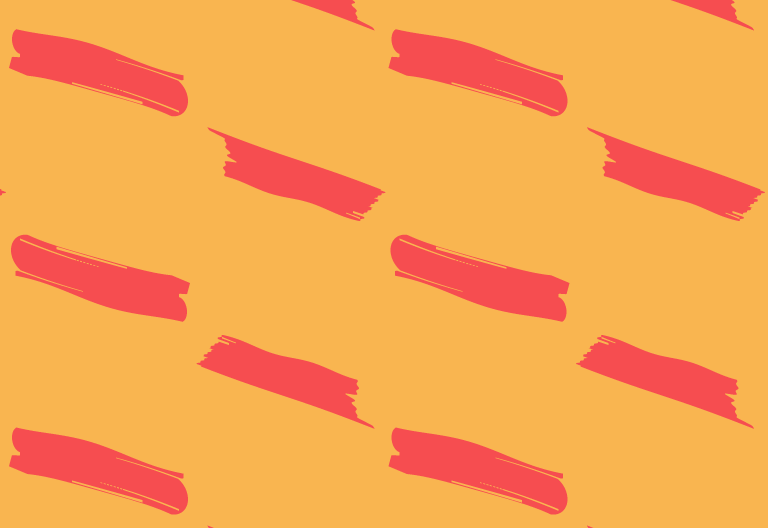
Give the GLSL for this pattern, as a WebGL 2 fragment shader.

```glsl
#version 300 es
precision highp float;

// Dry-brush strokes in a staggered repeat on a flat ground. Two stroke shapes
// are bounded by edge and end curves in sheared axes, cut by tapering bristle
// gaps, and each is repeated with a half-turned partner; edges are supersampled.

uniform vec2 u_resolution;
out vec4 outColor;

const vec3 GROUND = vec3(0.978, 0.710, 0.312);
const vec3 PAINT = vec3(0.965, 0.302, 0.312);

// Lengths are in design units: the canvas is UNITS high, y points down.
const float UNITS = 528.0;
const vec2 PERIOD = vec2(379.5, 398.3);
const vec2 ROUND_CENTER = vec2(99.0, 72.0);
const vec2 ROUND_PARTNER = vec2(100.0, 279.0);
const vec2 RAGGED_CENTER = vec2(297.0, 175.0);
const vec2 RAGGED_PARTNER = vec2(285.0, 381.0);
const float ROUND_SLOPE = 0.28;
const float RAGGED_SLOPE = 0.36;
const float TOOTH_PERIOD = 10.2;
const float TOOTH_DEPTH = 4.5;
const int SAMPLES = 4;

// Half-ellipse profile, 1 at the middle and 0 beyond the radius.
float lobe(float v, float middle, float radius) {
  float t = (v - middle) / radius;
  return sqrt(max(0.0, 1.0 - t * t));
}

float bump(float v, float middle, float radius) {
  float t = (v - middle) / radius;
  return exp(-t * t);
}

// Bristle gap over span.x..span.y that bends and widens along its length.
bool gap(vec2 p, vec2 span, float start, float bend, vec2 halfWidth) {
  float t = (p.x - span.x) / (span.y - span.x);
  float center = start + bend * t * t;
  return t > 0.0 && t < 1.0 && abs(p.y - center) < mix(halfWidth.x, halfWidth.y, t);
}

bool within(vec2 p, float left, float right, float top, float bottom) {
  return p.x > left && p.x < right && p.y > top && p.y < bottom;
}

// Stroke with soft, rounded ends and long gaps.
bool roundStroke(vec2 q) {
  vec2 p = vec2(q.x, q.y - ROUND_SLOPE * q.x);
  float top = -22.8 - 3.3 * cos((p.x + 12.0) * 0.04);
  float bottom = min(20.5 + 3.0 * pow(abs(p.x) / 70.0, 4.0), 21.2 + 0.14 * (p.x + 90.0));
  float foot = smoothstep(7.0, 9.5, p.y) * (8.0 + 0.25 * (p.y - 9.0));
  float left = -79.0 - max(8.0 * lobe(p.y, -8.5, 12.5), foot);
  float right = 70.0 + 19.0 * lobe(p.y, 4.0, 20.0);
  right = max(right, 84.5 - 20.0 * smoothstep(-16.0, -10.0, p.y));

  bool dotted = p.x < 24.0 && fract(p.x * 0.3) < 0.4;
  bool cut = gap(p, vec2(17.0, 90.0), -17.2, 4.0, vec2(0.3, 0.8))
    || gap(p, vec2(-27.0, 43.5), 18.5, 0.4, vec2(0.8, 1.3))
    || (!dotted && gap(p, vec2(1.5, 80.0), 11.9, 5.4, vec2(0.35, 0.9)));
  return within(p, left, right, top, bottom) && !cut;
}

// Stroke with a long tongue at one end and torn teeth at the other.
bool raggedStroke(vec2 q) {
  vec2 p = vec2(q.x, q.y - RAGGED_SLOPE * q.x);
  float top = -15.5 - 0.8 * sin((p.x - 5.0) * 0.035);
  float bottom = 25.4 - 0.045 * p.x + 1.6 * cos((p.x + 27.0) * 0.08);
  float left = -71.5 + sin(p.y * 0.9) + 4.0 * bump(p.y, 2.5, 3.5)
    + 10.0 * bump(p.y, 9.0, 2.0) - 1.5 * bump(p.y, 20.0, 5.0);
  left -= 17.0 * (1.0 - smoothstep(-13.5, -10.0, p.y));
  float tooth = fract((p.y + 14.8) / TOOTH_PERIOD);
  float right = 79.5 - 0.6 * p.y - TOOTH_DEPTH * tooth + 0.7 * sin(p.y * 1.7);

  bool cut = gap(p, vec2(56.0, 80.0), 16.8, -0.8, vec2(1.0, 1.4))
    || gap(p, vec2(49.0, 63.0), 20.4, 0.3, vec2(0.4, 0.8));
  return within(p, left, right, top, bottom) && !cut;
}

// Offset from the nearest repeat of a center.
vec2 tile(vec2 p, vec2 center) {
  return mod(p - center + 0.5 * PERIOD, PERIOD) - 0.5 * PERIOD;
}

bool painted(vec2 p) {
  return roundStroke(tile(p, ROUND_CENTER)) || roundStroke(-tile(p, ROUND_PARTNER))
    || raggedStroke(tile(p, RAGGED_CENTER)) || raggedStroke(-tile(p, RAGGED_PARTNER));
}

void main() {
  float scale = UNITS / u_resolution.y;
  float coverage = 0.0;
  for (int j = 0; j < SAMPLES; j++) {
    for (int i = 0; i < SAMPLES; i++) {
      vec2 jitter = (vec2(i, j) + 0.5) / float(SAMPLES) - 0.5;
      vec2 point = gl_FragCoord.xy + jitter;
      vec2 p = vec2(point.x, u_resolution.y - point.y) * scale;
      coverage += painted(p) ? 1.0 : 0.0;
    }
  }
  coverage /= float(SAMPLES * SAMPLES);
  outColor = vec4(mix(GROUND, PAINT, coverage), 1.0);
}
```
